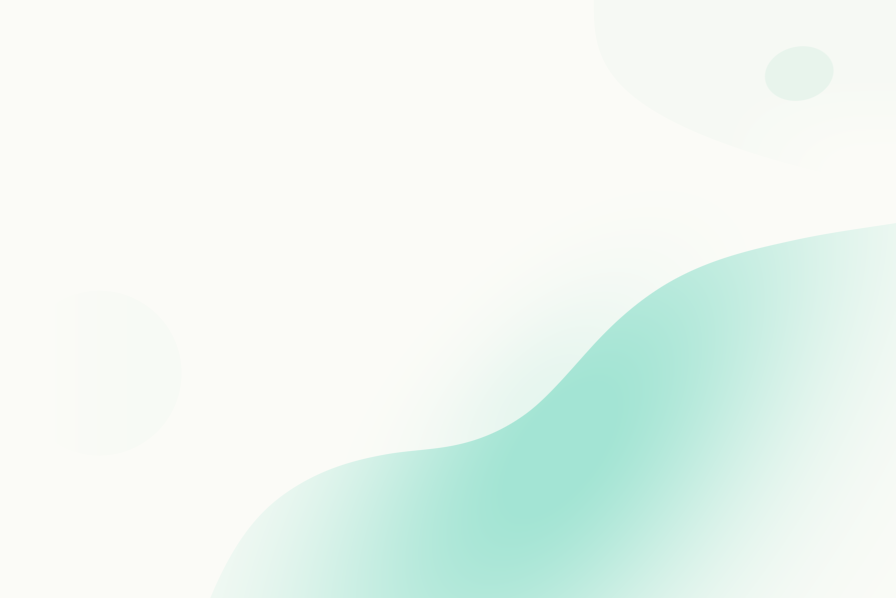
Write a Shadertoy shader that draws this background.

```glsl
// A pale paper background with a mint wave rising to the right, lit by a soft
// tilted glow, and three faint sage shapes. The wave crest is a Hermite spline;
// the glows are rotated Gaussians and the shapes are distance functions.

const vec3 PAPER = vec3(0.986, 0.985, 0.969);
const vec3 MINT  = vec3(0.640, 0.895, 0.830);
const vec3 SAGE  = vec3(0.900, 0.953, 0.920);

// Crest knots: position, height, slope
const int KNOTS = 9;
const vec3 CREST[KNOTS] = vec3[KNOTS](
    vec3(0.352, 0.000, 2.40), vec3(0.488, 0.182, 0.65), vec3(0.645, 0.240, 0.18),
    vec3(0.742, 0.252, 0.15), vec3(0.879, 0.307, 0.72), vec3(0.996, 0.426, 1.08),
    vec3(1.133, 0.535, 0.53), vec3(1.328, 0.598, 0.22), vec3(1.500, 0.627, 0.155));

// Cubic Hermite height between two knots
float hermite(vec3 a, vec3 b, float x) {
    float w = b.x - a.x;
    float t = (x - a.x) / w;
    float s = 1.0 - t;
    return s * s * ((1.0 + 2.0 * t) * a.y + t * w * a.z)
         + t * t * ((1.0 + 2.0 * s) * b.y - s * w * b.z);
}

// Wave height, extended as a straight line to the left
float crestHeight(float x) {
    float h = CREST[0].y + (x - CREST[0].x) * CREST[0].z;
    for (int i = 0; i < KNOTS - 1; i++) {
        if (x >= CREST[i].x) h = hermite(CREST[i], CREST[i + 1], x);
    }
    return h;
}

// Coordinates in the frame of an ellipse, scaled by its radii
vec2 ellipseSpace(vec2 p, vec2 center, vec2 radii, float angle) {
    float c = cos(angle), s = sin(angle);
    vec2 q = p - center;
    return vec2(c * q.x + s * q.y, c * q.y - s * q.x) / radii;
}

float gaussian(vec2 q) {
    return exp(-dot(q, q));
}

// Antialiased coverage: 1 where the distance is negative
float cover(float d, float pixel) {
    return 1.0 - smoothstep(-0.75 * pixel, 0.75 * pixel, d);
}

float ellipseMask(vec2 p, vec2 center, vec2 radii, float angle, float pixel) {
    float d = length(ellipseSpace(p, center, radii, angle)) - 1.0;
    return cover(d * min(radii.x, radii.y), pixel);
}

// Corner shape bounded on the left by a cubic, fading to the lower right
float cornerMask(vec2 p, float pixel) {
    float reach = 0.291;
    float depth = (1.0 - p.y) / reach;
    float edge = 0.994 + 0.39 * depth * depth * depth;
    float slope = 3.0 * 0.39 * depth * depth / reach;
    float d = (edge - p.x) / sqrt(1.0 + slope * slope);
    float fade = smoothstep(1.15, 1.45, p.x) * smoothstep(0.35, 1.0, depth);
    return cover(d, pixel) * (1.0 - fade);
}

// Wave coverage, using the local slope to keep the edge width even
float waveMask(vec2 p, float pixel) {
    float h = crestHeight(p.x);
    float slope = (crestHeight(p.x + 0.002) - h) / 0.002;
    return cover((p.y - h) / sqrt(1.0 + slope * slope), pixel);
}

void mainImage(out vec4 fragColor, in vec2 fragCoord) {
    vec2 p = fragCoord / iResolution.xy * vec2(1.5, 1.0);
    float pixel = 1.0 / iResolution.y;
    vec3 color = PAPER;

    // Faint shapes
    color = mix(color, SAGE, 0.25 * cornerMask(p, pixel));
    color = mix(color, SAGE, 0.85 * ellipseMask(p, vec2(1.338, 0.877),
                                              vec2(0.058, 0.045), 0.22, pixel));
    float disc = ellipseMask(p, vec2(0.166, 0.376), vec2(0.138), 0.0, pixel);
    color = mix(color, SAGE, 0.20 * disc * smoothstep(0.02, 0.26, p.x));

    // Mist above the crest
    float mist = gaussian(ellipseSpace(p, vec2(0.908, 0.326), vec2(0.25, 0.13), 0.80));
    color = mix(color, MINT, 0.24 * mist);

    // Wave body lit by its tilted glow
    float glow = gaussian(ellipseSpace(p, vec2(0.938, 0.248), vec2(0.595, 0.284), 0.923));
    vec3 body = mix(PAPER, MINT, min(1.04 * glow + 0.01, 1.0));
    color = mix(color, body, waveMask(p, pixel));

    fragColor = vec4(color, 1.0);
}
```
